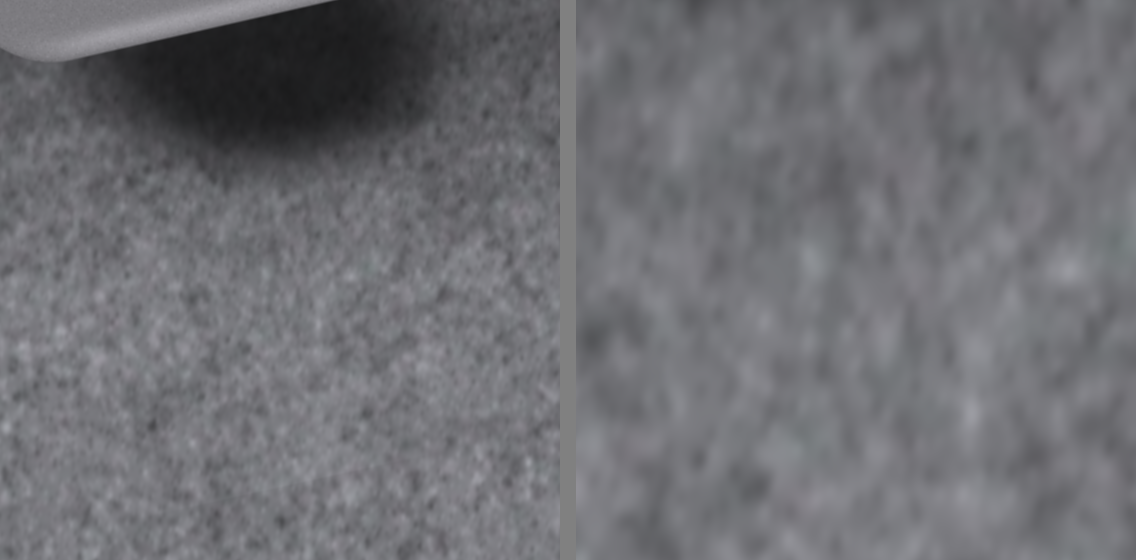
Left: the whole. Right: its middle third, enlarged.
Write a three.js fragment shader that draws this texture.

```glsl
varying vec2 vUv;

const vec3 COOL_TINT = vec3(0.988, 0.99, 1.03);
const vec3 PANEL_TINT = vec3(0.995, 0.985, 1.02);
const float FLOOR_NEAR = 0.485;
const float FLOOR_FAR = 0.335;
const float SHADOW_TONE = 0.125;

vec3 hash3(vec2 cell) {
  vec3 k = vec3(dot(cell, vec2(127.1, 311.7)),
                dot(cell, vec2(269.5, 183.3)),
                dot(cell, vec2(419.2, 371.9)));
  return fract(sin(k) * 43758.545);
}

vec2 rotate(vec2 p, float angle) {
  float c = cos(angle), s = sin(angle);
  return vec2(c * p.x - s * p.y, s * p.x + c * p.y);
}

float smoothMax(float a, float b, float k) {
  float h = max(k - abs(a - b), 0.0) / k;
  return max(a, b) + 0.25 * k * h * h;
}

// Cellular noise: soft light and dark spots, one per jittered cell
float spotNoise(vec2 p) {
  vec2 cell = floor(p);
  float sum = 0.0;
  for (int j = -1; j <= 1; j++) {
    for (int i = -1; i <= 1; i++) {
      vec2 c = cell + vec2(float(i), float(j));
      vec3 h = hash3(c);
      vec2 d = p - c - h.xy;
      sum += (2.0 * h.z - 1.0) * exp(-5.0 * dot(d, d));
    }
  }
  return sum;
}

// Spots stretched along a tilted axis
float grain(vec2 p, float scale, float tilt, float stretch) {
  return spotNoise(rotate(p, tilt) * scale * vec2(1.0, 1.0 / stretch));
}

float carpetGrain(vec2 p) {
  float broad = grain(p, 15.0, 0.5, 1.2);
  float tufts = grain(p + 3.7, 47.0, 0.3, 1.3);
  float crossed = grain(p + 5.3, 62.0, -0.4, 1.35);
  float fibres = grain(p + 8.1, 105.0, 0.2, 1.6);
  return 0.5 * broad + 0.85 * tufts + 0.6 * crossed + 0.45 * fibres;
}

// Soft elliptical shadow, 1 in the core
float shadowMask(vec2 p, vec2 centre, vec2 radius) {
  return 1.0 - smoothstep(0.52, 1.28, length((p - centre) / radius));
}

// Faint slanted seam with a slightly darker patch below it
float seamShade(vec2 p) {
  float below = 0.02 + 0.22 * p.x - p.y;
  float span = smoothstep(0.15, 0.5, p.x) * (1.0 - smoothstep(0.6, 0.85, p.x));
  return span * smoothstep(-0.003, 0.003, below) * exp(-9.0 * max(below, 0.0));
}

vec3 carpet(vec2 p) {
  float tone = mix(FLOOR_NEAR, FLOOR_FAR, smoothstep(0.4, 1.0, p.y));
  float shadow = shadowMask(p, vec2(0.475, 0.91), vec2(0.33, 0.215));
  tone = mix(tone, SHADOW_TONE, shadow);
  tone *= 1.0 + 0.19 * carpetGrain(p) * (1.0 - 0.3 * shadow);
  tone -= 0.025 * seamShade(p);
  float warmth = 0.012 * grain(p + 1.9, 30.0, 0.7, 1.0);
  return tone * (COOL_TINT + vec3(warmth, -warmth, 0.0));
}

// Height above the rounded lower edge of the panel
float panelHeight(vec2 p) {
  float leftEdge = 0.915 - 0.6 * p.x;
  float longEdge = 0.864 + 0.227 * p.x;
  return p.y - smoothMax(leftEdge, longEdge, 0.056);
}

vec3 panel(vec2 p, float height) {
  float band = (height - 0.027) / 0.019;
  float glow = exp(-band * band) * smoothstep(0.0, 0.2, p.x);
  float tone = 0.49 + 0.13 * glow - 0.04 * smoothstep(0.012, 0.0, height);
  tone += 0.022 * grain(p, 210.0, 0.4, 1.0);
  return tone * PANEL_TINT;
}

void main() {
  float height = panelHeight(vUv);
  vec3 color = carpet(vUv);
  color = mix(color, panel(vUv, height), smoothstep(-0.003, 0.003, height));
  gl_FragColor = vec4(color, 1.0);
}
```
